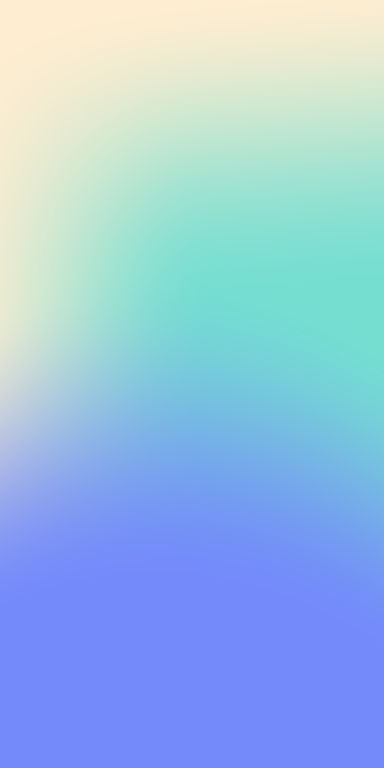
Reproduce this background procedurally as a Shadertoy shader.

```glsl
const vec3 CREAM = vec3(1.0, 0.93, 0.82);
const vec3 TEAL = vec3(0.46, 0.87, 0.82);
const vec3 BLUE = vec3(0.455, 0.54, 0.98);

const vec2 TEAL_SIDE = vec2(-0.18, 0.55);  // fade in from the left
const vec2 TEAL_TOP = vec2(0.62, 1.04);    // fade out towards the top
const float TEAL_TILT = 0.04;

const vec2 HILL_PEAK = vec2(0.4, 0.442);   // crest of the blue hill
const float HILL_CURVE = 0.26;
const float HILL_BLUR = 0.21;

// Soft teal field, strongest at the right and below the tilted top edge
float tealAmount(vec2 uv) {
    float side = smoothstep(TEAL_SIDE.x, TEAL_SIDE.y, uv.x);
    float height = uv.y + TEAL_TILT * (1.0 - uv.x);
    return side * (1.0 - smoothstep(TEAL_TOP.x, TEAL_TOP.y, height));
}

// Blurred parabolic hill rising from the bottom
float blueAmount(vec2 uv) {
    float offset = uv.x - HILL_PEAK.x;
    float crest = HILL_PEAK.y - HILL_CURVE * offset * offset;
    return 1.0 - smoothstep(-HILL_BLUR, HILL_BLUR, uv.y - crest);
}

void mainImage(out vec4 fragColor, in vec2 fragCoord) {
    vec2 uv = fragCoord / iResolution.xy;
    vec3 color = mix(CREAM, TEAL, tealAmount(uv));
    color = mix(color, BLUE, blueAmount(uv));
    fragColor = vec4(color, 1.0);
}
```
